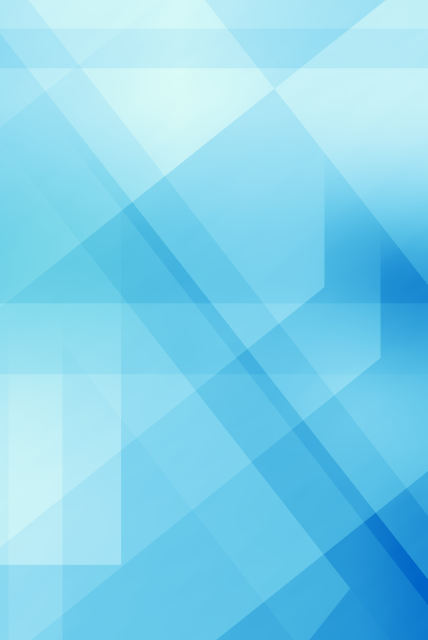
This background is drawn by a Shadertoy shader. Its source:

```glsl
// Overlapping translucent blue panels: diagonal, horizontal and vertical edges
// each add or remove a little tone on a soft gradient, and the summed tone is
// mapped to a deep-blue to pale-cyan ramp. Units: x 0..1, y 0..1.5 downwards.

// Smooth step across an edge, one output pixel wide
float edge(float d) {
    return clamp(d * iResolution.x + 0.5, 0.0, 1.0);
}

// 1 above the line y = offset + slope * x, 0 below it
float above(vec2 p, float slope, float offset) {
    return edge((offset + slope * p.x - p.y) / sqrt(1.0 + slope * slope));
}

float hash(vec2 p) {
    vec3 q = fract(vec3(p.xyx) * 0.1031);
    q += dot(q, q.yzx + 33.33);
    return fract((q.x + q.y) * q.z);
}

float noise(vec2 p) {
    vec2 i = floor(p), f = fract(p);
    f = f * f * (3.0 - 2.0 * f);
    return mix(mix(hash(i), hash(i + vec2(1, 0)), f.x),
               mix(hash(i + vec2(0, 1)), hash(i + vec2(1, 1)), f.x), f.y);
}

float glow(vec2 p, vec2 centre, vec2 radius) {
    vec2 d = (p - centre) / radius;
    return exp(-dot(d, d));
}

// Gradient behind the panels
float backdrop(vec2 p) {
    float tone = mix(0.40, 0.12, smoothstep(0.2, 0.68, p.y));
    tone -= 0.26 * glow(p, vec2(1.0, 0.66), vec2(0.3, 0.2));
    tone += 0.06 * glow(p, vec2(0.86, 0.97), vec2(0.14));
    tone -= 0.07 * smoothstep(0.8, 1.0, p.x) * smoothstep(1.0, 1.25, p.y);
    return tone;
}

// Edges that fall to the right
float fallingPanels(vec2 p, float upperLeft) {
    float beamTop = above(p, 1.28, 0.078);
    float beamBottom = above(p, 1.295, 0.123);
    float lower = above(p, 1.285, 0.328);
    float tone = 0.07 * above(p, 1.295, -0.086) + 0.07 * beamTop;
    tone -= 0.06 * (beamBottom - beamTop) * smoothstep(0.2, 0.6, p.y);
    tone -= lower * (0.01 + 0.10 * smoothstep(0.3, 1.1, p.y));
    tone += 0.03 * above(p, 1.29, 0.615) * smoothstep(0.7, 0.95, p.y);
    tone += above(p, 1.28, -0.6125) * mix(0.10, -0.08, upperLeft);
    // Small dark facet at the lower right
    tone -= 0.10 * (1.0 - lower) * (1.0 - above(p, -1.27, 2.418));
    return tone;
}

// Edges that rise to the right, two of them cut off by a vertical side
float risingPanels(vec2 p, float upperLeft) {
    float tone = upperLeft * (0.17 - 0.3 * abs(p.x - 0.42));
    tone += 0.05 * above(p, -0.8, 0.299) * (1.0 - smoothstep(0.1, 0.4, p.x));
    tone += above(p, -0.805, 1.283) * edge(0.758 - p.x)
          * (0.07 + 0.08 * smoothstep(0.4, 0.76, p.x)) * smoothstep(0.3, 0.65, p.y);
    tone += above(p, -0.81, 1.559) * edge(0.889 - p.x)
          * (0.07 + 0.08 * smoothstep(0.6, 0.89, p.x)) * smoothstep(0.5, 0.8, p.y);
    return tone + 0.13 * above(p, -0.8, 1.904);
}

// Horizontal bands and the upright panels on the left
float straightPanels(vec2 p) {
    float tone = 0.08 * edge(p.y - 0.16) - 0.06 * edge(p.y - 0.067);
    tone += edge(p.y - 0.711) * (0.09 - 0.04 * p.x);
    tone += edge(p.y - 0.877) * (0.08 - 0.06 * p.x);
    tone += edge(0.283 - p.x) * edge(1.324 - p.y)
          * (0.02 * smoothstep(0.4, 0.6, p.y) + 0.13 * smoothstep(0.6, 1.2, p.y));
    tone += (0.07 * edge(0.146 - p.x) - 0.04 * edge(0.02 - p.x))
          * smoothstep(0.7, 1.0, p.y);
    return tone;
}

// Tone to colour: red follows the tone, green and blue rise faster
vec3 blueRamp(float t) {
    t = clamp(t, 0.0, 0.9);
    return vec3(t, 0.398 + t * (1.554 + t * (t - 1.868)), 0.78 + t * (0.45 - 0.27 * t));
}

void mainImage(out vec4 fragColor, in vec2 fragCoord) {
    vec2 p = fragCoord / iResolution.xy;
    p = vec2(p.x, 1.5 - 1.5 * p.y);

    float upperLeft = above(p, -0.8, 0.721);
    float tone = backdrop(p) + fallingPanels(p, upperLeft)
               + risingPanels(p, upperLeft) + straightPanels(p);

    // Faint brushed mottling along the rising direction
    vec2 brushed = vec2(p.x - 0.8 * p.y, 0.8 * p.x + p.y);
    tone += 0.014 * (noise(brushed * vec2(9.0, 32.0) + 40.0) - 0.5);

    vec3 color = blueRamp(tone);
    // Slight teal cast at the middle left
    color += vec3(0.0, 0.02, -0.02) * glow(p, vec2(0.1, 0.62), vec2(0.3, 0.25));
    fragColor = vec4(color, 1.0);
}
```
